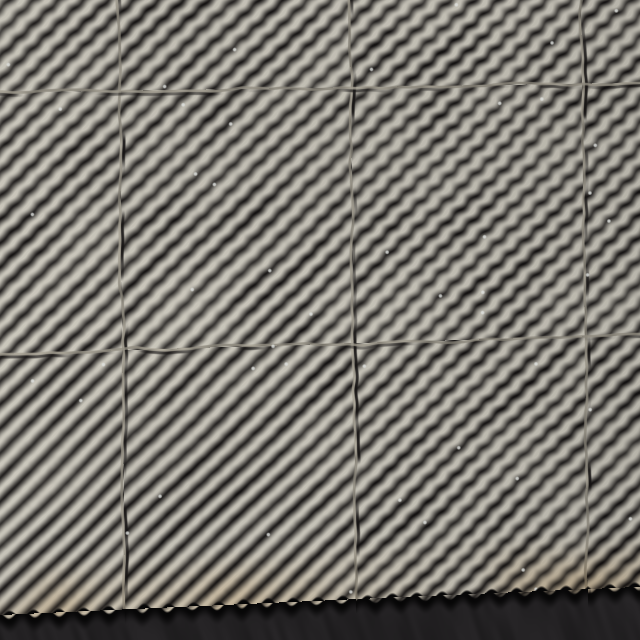
Reproduce this texture procedurally as a three.js fragment shader.

```glsl
// Square panels of pale egg-crate foam with diagonal ridges, above a dark floor.
varying vec2 vUv;

const float TAU = 6.2831853;
const vec2 TILE_SIZE = vec2(0.3615, 0.408);
const vec2 TILE_ORIGIN = vec2(0.196, 0.039);
const vec2 RIDGES = vec2(9.3, 11.3);
const vec2 BUMPS = vec2(8.0, 9.9);
const vec3 FOAM_LIGHT = vec3(0.755, 0.742, 0.70);
const vec3 FOAM_DARK = vec3(0.082, 0.073, 0.072);
const vec3 SEAM_LIGHT = vec3(0.60, 0.58, 0.53);
const vec3 FLOOR_COLOR = vec3(0.135, 0.128, 0.135);
const vec3 STAIN = vec3(0.97, 0.90, 0.80);

float hash(vec2 p) {
  vec3 q = fract(vec3(p.xyx) * 0.1031);
  q += dot(q, q.yzx + 33.33);
  return fract((q.x + q.y) * q.z);
}

float noise(vec2 p) {
  vec2 cell = floor(p);
  vec2 f = fract(p);
  f = f * f * (3.0 - 2.0 * f);
  return mix(mix(hash(cell), hash(cell + vec2(1.0, 0.0)), f.x),
             mix(hash(cell + vec2(0.0, 1.0)), hash(cell + 1.0), f.x), f.y);
}

// Slight perspective: rows converge to the right, columns lean left upward.
vec2 panelSpace(vec2 p) {
  return vec2(p.x + 0.011 * p.y, p.y - p.x * (0.047 - 0.036 * p.y));
}

// Ridges crossed by bumps, shaded from groove to crest.
vec3 foam(vec2 p, vec2 local, float seed, float bumpiness) {
  float across = dot(local, vec2(RIDGES.x, -RIDGES.y)) + seed;
  float along = dot(local, BUMPS) + seed * 3.0;
  across += 0.2 * (noise(p * 7.0 + seed * 20.0) - 0.5);
  across += 0.085 * bumpiness * sin(TAU * along);
  across += 0.035 * sin(TAU * across);
  float crest = 0.5 + 0.5 * cos(TAU * across);
  float groove = 1.0 - crest;
  float shade = sqrt(crest + 0.012);
  // Uneven groove depth, interrupted where bumps meet.
  float depth = noise(vec2(across, along * 0.35) + seed * 40.0);
  shade -= 0.22 * groove * (depth - 0.52);
  shade += bumpiness * groove * (0.06 + 0.11 * cos(TAU * along));
  shade += 0.06 * bumpiness * crest * cos(TAU * along + 0.8);
  shade += 0.06 * (noise(p * 130.0) - 0.5);
  return mix(FOAM_DARK, FOAM_LIGHT, clamp(shade, 0.0, 1.0));
}

// Thin pale lip with a broken dark gap beside it.
vec3 addSeam(vec3 color, float offset, float run, float strength) {
  float wobble = 0.006 * (noise(vec2(run * 14.0, strength * 9.0)) - 0.5);
  wobble += 0.003 * (noise(vec2(run * 45.0, 7.0)) - 0.5);
  float d = offset + wobble;
  float gapNoise = noise(vec2(run * 26.0, 3.0 + strength));
  float gap = 1.0 - smoothstep(0.001, 0.0042, abs(d - 0.004));
  float lip = 1.0 - smoothstep(0.0008, 0.0034, abs(d));
  color = mix(color, FOAM_DARK, gap * strength * smoothstep(0.35, 0.85, gapNoise));
  return mix(color, SEAM_LIGHT * (0.8 + 0.3 * gapNoise), lip * 0.8);
}

// Sparse bright flecks, one candidate per grid cell.
float flecks(vec2 p, float density) {
  vec2 cell = floor(p * 34.0);
  float pick = hash(cell + 51.0);
  vec2 center = 0.2 + 0.6 * vec2(hash(cell + 7.3), hash(cell + 19.7));
  float d = length(fract(p * 34.0) - center) / 34.0;
  return step(1.0 - density, pick) * (1.0 - smoothstep(0.001, 0.0042, d));
}

// Dark floor with faint streaks and a contact shadow.
vec3 floorColor(vec2 p, float below) {
  float streak = noise(vec2(p.x * 90.0 + p.y * 30.0, p.y * 14.0));
  vec3 color = FLOOR_COLOR * (0.85 + 0.3 * streak);
  return color * mix(0.2, 1.0, smoothstep(0.004, 0.026, below));
}

void main() {
  vec2 p = vUv;
  vec2 panel = panelSpace(p);
  vec2 grid = (panel - TILE_ORIGIN) / TILE_SIZE;
  vec2 tile = floor(grid);
  vec2 local = fract(grid);
  float seed = hash(tile + 11.0);

  // Ridges are straight at lower left, bumpier upward and to the right.
  float bumpiness = 0.6 * p.y + 0.45 * smoothstep(0.4, 0.75, p.x);
  bumpiness = clamp(bumpiness - 0.05 + 0.15 * (seed - 0.5), 0.0, 1.0);
  vec3 color = foam(p, local, seed, bumpiness);

  // Seams, measured from the nearest panel border.
  vec2 border = (grid - floor(grid + 0.5)) * TILE_SIZE;
  color = addSeam(color, border.x, p.y + floor(grid.x + 0.5) * 3.7, 0.9);
  if (grid.y > 0.5) {
    color = addSeam(color, -border.y, p.x + floor(grid.y + 0.5) * 5.3, 0.65);
  }

  // Broad lighting, stains and flecks.
  color *= 1.03 - 0.09 * p.x * p.x + 0.05 * (noise(p * 4.0) - 0.5);
  float stain = (1.0 - smoothstep(0.03, 0.14, panel.y)) * noise(p * 11.0 + 4.0);
  color *= mix(vec3(1.0), STAIN, stain);
  color = mix(color, vec3(0.88, 0.89, 0.88), 0.8 * flecks(p, 0.02 + 0.04 * p.x));

  // Scalloped lower edge follows the ridge ends.
  float scallop = 0.006 * cos(TAU * (grid.x * RIDGES.x + seed));
  float height = panel.y - TILE_ORIGIN.y + scallop + 0.004 * (noise(p * 30.0) - 0.5);
  color = mix(floorColor(p, -height), color, smoothstep(-0.002, 0.003, height));

  gl_FragColor = vec4(color, 1.0);
}
```
